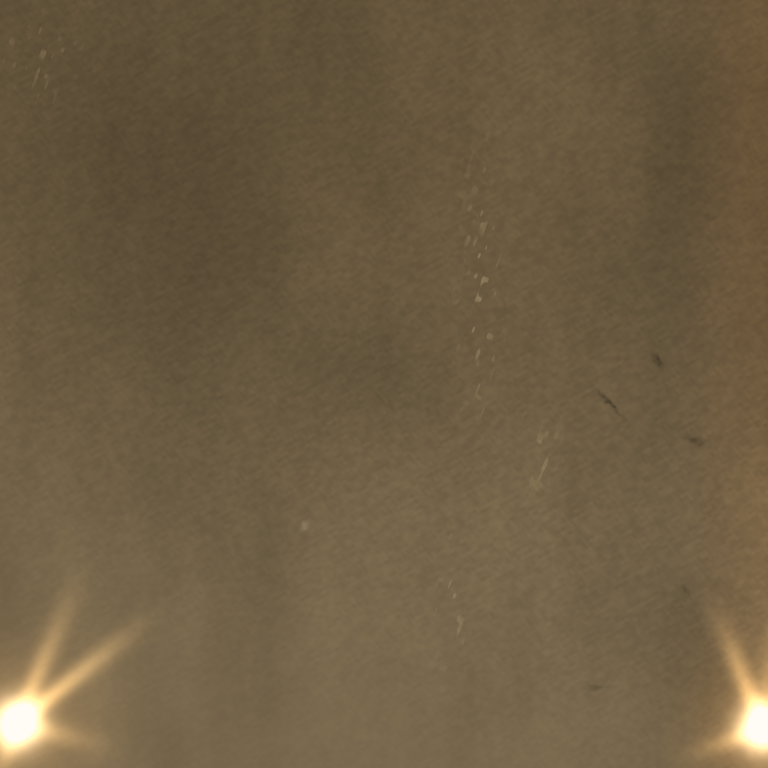
A WebGL 1 fragment shader for this texture:

```glsl
precision highp float;
// A worn, olive-brown plaster wall lit by two flares in the lower corners.
// Layered value noise gives stains, streaks and grain; each flare is a
// Gaussian core with a warm halo and a few tapered rays.
uniform vec2 u_resolution;

#define WALL_TOP vec3(0.392, 0.329, 0.232)
#define WALL_BOTTOM vec3(0.468, 0.402, 0.298)
#define STAIN_AMOUNT 0.16
#define STREAK_AMOUNT 0.07
#define GRAIN_AMOUNT 0.085
#define FLECK_AMOUNT 0.13
#define LEFT_LIGHT vec2(0.022, 0.058)
#define RIGHT_LIGHT vec2(0.994, 0.052)
#define RAY_TINT vec3(0.48, 0.37, 0.22)
#define HALO_TINT vec3(0.42, 0.29, 0.14)
#define CORE_TINT vec3(1.05, 0.98, 0.84)

float hash(vec2 p) {
  vec3 q = fract(vec3(p.xyx) * 0.1031);
  q += dot(q, q.yzx + 33.33);
  return fract((q.x + q.y) * q.z);
}

float noise(vec2 p) {
  vec2 cell = floor(p), f = fract(p);
  f = f * f * (3.0 - 2.0 * f);
  float low = mix(hash(cell), hash(cell + vec2(1.0, 0.0)), f.x);
  float high = mix(hash(cell + vec2(0.0, 1.0)), hash(cell + 1.0), f.x);
  return mix(low, high, f.y);
}

float fbm(vec2 p) {
  float sum = 0.0, weight = 0.5;
  for (int i = 0; i < 5; i++) {
    sum += weight * noise(p);
    p = mat2(1.6, 1.2, -1.2, 1.6) * p + 17.3;
    weight *= 0.5;
  }
  return sum;
}

vec2 turn(vec2 p, float degrees) {
  float a = radians(degrees);
  return vec2(cos(a) * p.x + sin(a) * p.y, cos(a) * p.y - sin(a) * p.x);
}

float blob(vec2 p, vec2 center, vec2 size) {
  vec2 d = (p - center) / size;
  return exp(-dot(d, d));
}

// Short scratch with a ragged outline
float mark(vec2 p, vec2 center, float degrees, vec2 size) {
  vec2 q = turn(p - center, degrees);
  q.y += (noise(p * 160.0) - 0.5) * 0.005;
  return blob(q, vec2(0.0), size) * (0.5 + 0.8 * noise(p * 210.0));
}

float ray(vec2 p, float degrees, float reach, float width) {
  vec2 q = turn(p, degrees);
  float across = q.y / (width * (0.8 + 2.0 * max(q.x, 0.0)));
  float fade = 1.0 - smoothstep(0.0, reach, q.x);
  return exp(-across * across) * fade * smoothstep(-0.01, 0.015, q.x);
}

vec3 flare(vec2 p) {
  float r = length(p);
  vec3 halo = HALO_TINT * (0.95 * exp(-r / 0.035) + 0.12 * exp(-r * r / 0.014));
  return halo + CORE_TINT * exp(-r * r / 0.00084);
}

vec3 wall(vec2 uv) {
  // Broad light: dim above, pale below, warm along the right side
  vec3 color = mix(WALL_BOTTOM, WALL_TOP, smoothstep(0.05, 0.85, uv.y));
  color *= 1.0 - 0.10 * blob(uv, vec2(0.22, 0.73), vec2(0.17, 0.30));
  color *= 1.0 - 0.08 * blob(uv, vec2(0.88, 0.70), vec2(0.05, 0.24));
  color *= 1.0 - 0.07 * blob(uv, vec2(0.35, 0.24), vec2(0.025, 0.13));
  color *= 1.0 - 0.07 * blob(uv, vec2(0.47, 0.53), vec2(0.07, 0.08));
  color *= 1.0 + 0.07 * blob(uv, vec2(0.65, 0.82), vec2(0.14, 0.15));
  color *= 1.0 - 0.13 * blob(uv, vec2(0.92, 0.08), vec2(0.07, 0.20));
  color += vec3(0.035, 0.012, -0.004) * smoothstep(0.86, 1.0, uv.x);
  // Stains, vertical streaks and slanted grain
  float stain = fbm(uv * vec2(9.0, 6.0) + 4.0) - 0.48;
  float streak = fbm(uv * vec2(28.0, 4.0) + 31.0) - 0.48;
  float grain = noise(turn(uv, 28.0) * vec2(100.0, 230.0)) - 0.5;
  grain += 0.7 * (noise(turn(uv, -50.0) * vec2(120.0, 260.0) + 9.0) - 0.5);
  float rough = mix(0.35, 1.0, smoothstep(0.1, 0.6, uv.y + 0.35 * uv.x));
  color *= 1.0 + STAIN_AMOUNT * stain + STREAK_AMOUNT * streak;
  color *= 1.0 + GRAIN_AMOUNT * grain * rough;
  // Pale chips down the middle right and at the upper left
  float chips = smoothstep(0.74, 0.92, noise(turn(uv, 70.0) * vec2(75.0, 190.0)));
  float zone = blob(uv, vec2(0.625, 0.62), vec2(0.025, 0.14));
  zone += 0.7 * blob(uv, vec2(0.70, 0.41), vec2(0.03, 0.04));
  zone += 0.6 * blob(uv, vec2(0.59, 0.21), vec2(0.02, 0.08));
  zone += 0.6 * blob(uv, vec2(0.05, 0.93), vec2(0.05, 0.06));
  color += FLECK_AMOUNT * chips * zone * vec3(1.0, 0.92, 0.75);
  color += 0.10 * mark(uv, vec2(0.397, 0.316), 50.0, vec2(0.008, 0.004));
  // Dark scratches on the right
  float dark = mark(uv, vec2(0.793, 0.475), -48.0, vec2(0.022, 0.003));
  dark += mark(uv, vec2(0.857, 0.530), -55.0, vec2(0.010, 0.004));
  dark += 0.7 * mark(uv, vec2(0.904, 0.427), -20.0, vec2(0.014, 0.005));
  dark += 0.6 * mark(uv, vec2(0.893, 0.232), -50.0, vec2(0.008, 0.004));
  dark += 0.6 * mark(uv, vec2(0.775, 0.105), 10.0, vec2(0.008, 0.003));
  return color * (1.0 - 0.30 * min(dark, 1.0));
}

void main() {
  vec2 uv = gl_FragCoord.xy / u_resolution;
  vec2 a = uv - LEFT_LIGHT, b = uv - RIGHT_LIGHT;
  float rays = ray(a, 38.5, 0.26, 0.013) + 0.75 * ray(a, 67.0, 0.24, 0.014);
  rays += 0.5 * ray(a, -14.0, 0.16, 0.016) + 0.6 * ray(a, 250.0, 0.12, 0.016);
  rays += 0.9 * ray(b, 112.0, 0.21, 0.014) + 0.6 * ray(b, 200.0, 0.14, 0.014);
  rays += 0.5 * ray(b, 84.0, 0.18, 0.014);
  vec3 color = wall(uv) + flare(a) + flare(b) + RAY_TINT * rays;
  gl_FragColor = vec4(min(color, vec3(1.0, 0.99, 0.96)), 1.0);
}
```
